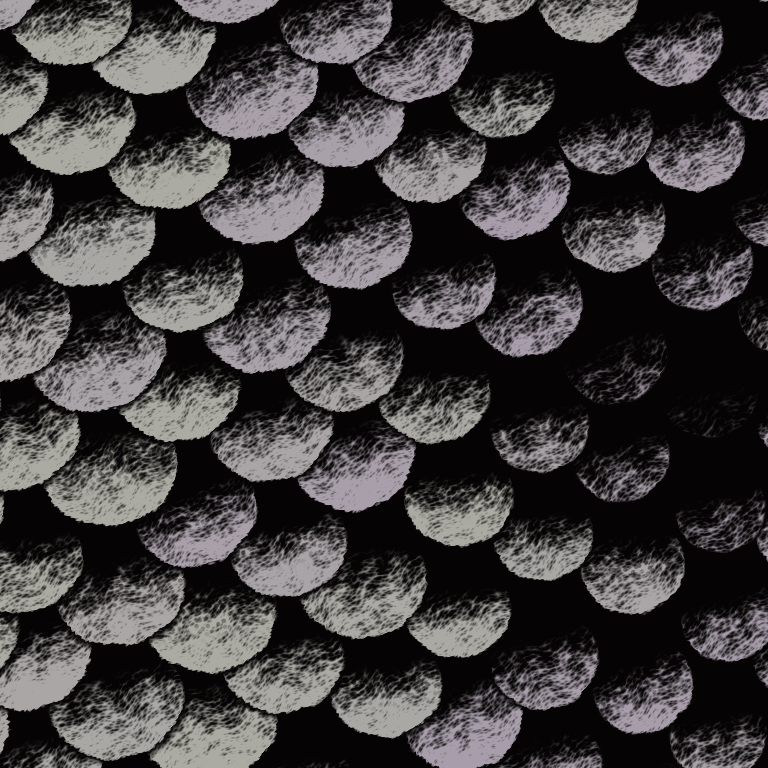
Write a Shadertoy shader that draws this texture.

```glsl
vec2 hash2(vec2 c) {
    return fract(sin(vec2(dot(c, vec2(127.1, 311.7)), dot(c, vec2(269.5, 183.3)))) * 43758.5);
}

mat2 rotation(float angle) {
    float c = cos(angle), s = sin(angle);
    return mat2(c, -s, s, c);
}

// Cellular noise: distance to the nearest scattered point
float cellNoise(vec2 p) {
    vec2 cell = floor(p);
    float nearest = 2.0;
    for (int y = -1; y <= 1; y++)
    for (int x = -1; x <= 1; x++) {
        vec2 c = cell + vec2(x, y);
        nearest = min(nearest, length(c + hash2(c) - p));
    }
    return nearest;
}

// Mottling, diagonal scratches and fine grit, centred on zero
float wornGrain(vec2 p) {
    vec2 s = rotation(0.6) * p;
    s.y += 0.004 * sin(s.x * 47.0) + 0.002 * sin(s.x * 113.0 + 1.0);
    float mottle = cellNoise(p * 31.0) - 0.45;
    float scratches = cellNoise(s * vec2(38.0, 125.0)) - 0.45;
    float grit = cellNoise(s * vec2(130.0, 260.0)) - 0.45;
    return 0.4 * mottle + 0.5 * scratches + 0.55 * grit;
}

// Light falls off to the right, with a deep shadow at the right middle
float lightAt(vec2 p) {
    vec2 d = (p - vec2(0.9, 0.44)) / vec2(0.19, 0.15);
    return mix(1.0, 0.78, smoothstep(0.35, 0.95, p.x)) - 0.55 * exp(-dot(d, d));
}

void mainImage(out vec4 fragColor, in vec2 fragCoord) {
    vec2 p = fragCoord / iResolution.y;
    float pixel = 1.0 / iResolution.y;
    float grain = wornGrain(p);
    float pits = 1.0 - smoothstep(0.2, 0.4, cellNoise(p * 105.0));

    // Slanted lattice of scale tips
    mat2 lattice = mat2(0.116, -0.046, -0.105, -0.103);
    vec2 origin = vec2(0.449, 0.625);
    vec2 nearestId = floor(inverse(lattice) * (p - origin - vec2(0.0, 0.07)) + 0.5);

    vec3 black = vec3(0.018, 0.012, 0.012);
    vec3 color = black;

    // Paint from the lower scales up, so that each one covers those below
    for (int j = 2; j >= -2; j--)
    for (int i = 2; i >= -2; i--) {
        vec2 id = nearestId + vec2(i, j);
        vec2 rnd = hash2(id + 7.0);
        vec2 rnd2 = hash2(id + 41.0);
        vec2 tip = origin + lattice * id + (rnd - 0.5) * 0.028;

        // Rounded scale, smaller to the right
        vec2 size = mix(vec2(0.086, 0.076), vec2(0.063, 0.061), smoothstep(0.2, 0.95, tip.x));
        size *= 0.93 + 0.14 * rnd2.x;
        vec2 q = rotation(0.22 + 0.35 * (rnd2.y - 0.5)) * (p - tip - vec2(0.0, size.y)) / size;
        float ragged = 0.09 * grain + 0.015 * sin(q.x * 9.0 + rnd.x * 6.0);
        float radius = length(q) + ragged;
        float soft = pixel / size.y;
        float cover = 1.0 - smoothstep(1.0 - soft, 1.0 + soft, radius);

        // Bright lower lip fading to black at the root
        float height = 0.5 + 0.5 * q.y;
        float strength = lightAt(tip) * (0.78 + 0.34 * rnd.y);
        float lit = strength * (1.0 - smoothstep(0.08, 0.84 + 0.12 * rnd2.x, height));
        lit += 0.12 * strength * smoothstep(0.86, 0.98, radius) * (1.0 - smoothstep(0.3, 0.6, height));
        float tone = smoothstep(0.1, 0.92, lit + 1.1 * grain * smoothstep(0.0, 0.35, lit));
        tone *= 1.0 - 0.6 * pits * smoothstep(0.2, 0.6, height) * step(0.45, rnd.x);

        // Grey with a lilac or greenish cast
        vec3 pale = mix(vec3(0.67, 0.67, 0.64), vec3(0.66, 0.62, 0.67),
                        smoothstep(0.25, 0.85, rnd2.y * 0.6 + tip.x * 0.5));
        color = mix(black, color, smoothstep(0.0, 0.16, radius - 1.0));
        color = mix(color, mix(black, pale, tone), cover);
    }
    fragColor = vec4(color, 1.0);
}
```
